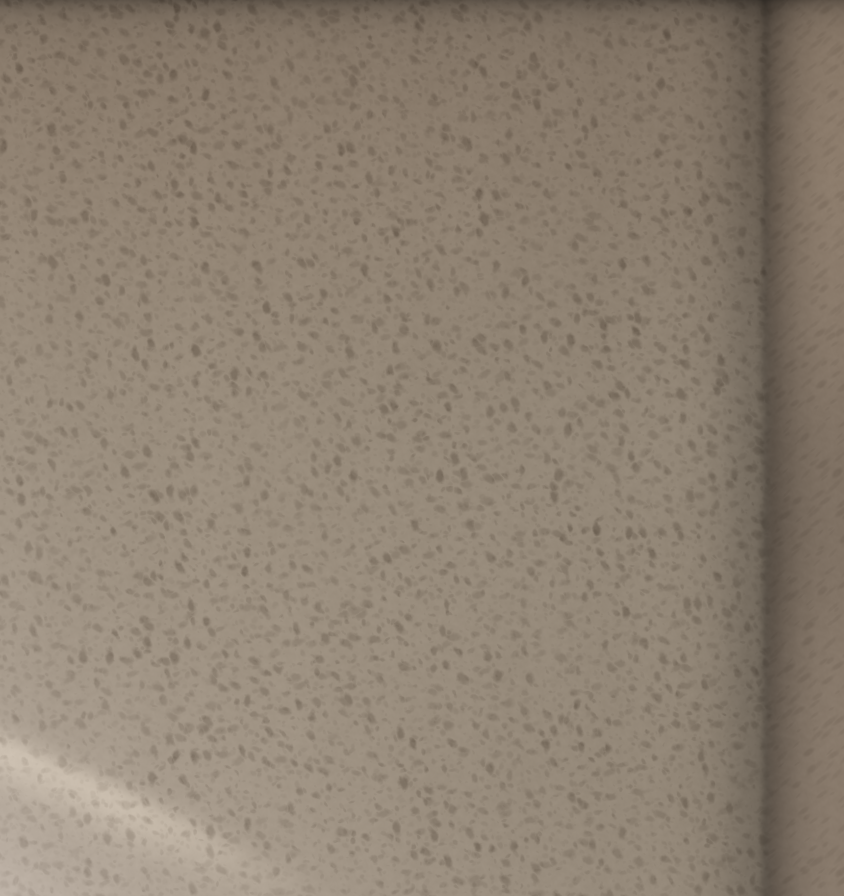
Give the GLSL for this texture, as a Shadertoy shader.

```glsl
// Speckled plaster wall meeting a side wall in a shaded corner, with a low beam of light.

const float CORNER_X = 0.907;

vec2 hash22(vec2 p) {
    vec3 q = fract(p.xyx * vec3(0.1031, 0.1030, 0.0973));
    q += dot(q, q.yzx + 33.33);
    return fract((q.xx + q.yz) * q.zy);
}

mat2 rotation(float angle) {
    float c = cos(angle), s = sin(angle);
    return mat2(c, s, -s, c);
}

// Gaussian falloff around zero.
float bell(float x, float width) {
    return exp(-x * x / (width * width));
}

// Layered sines: slow, uneven drift in about -1..1.
float drift(vec2 p) {
    float sum = 0.0, gain = 0.5;
    for (int i = 0; i < 4; i++) {
        sum += gain * sin(p.x + 1.7 * sin(p.y)) * cos(p.y + 1.3 * sin(p.x * 0.7));
        p = rotation(0.9) * p * 1.8 + 2.3;
        gain *= 0.6;
    }
    return sum;
}

// Cellular flecks: one soft, randomly turned ellipse in each cell.
float flecks(vec2 p, float stretch, float seed) {
    vec2 cell = floor(p), local = fract(p);
    float cover = 0.0;
    for (int y = -1; y <= 1; y++) {
        for (int x = -1; x <= 1; x++) {
            vec2 offset = vec2(x, y);
            vec2 place = hash22(cell + offset + seed);
            vec2 trait = hash22(cell + offset + seed + 57.0);
            vec2 d = rotation((trait.x - 0.5) * 2.2 + 0.5) * (offset + place - local);
            d *= vec2(1.0 / stretch, stretch);
            float radius = mix(0.18, 0.52, trait.y);
            float fleck = 1.0 - smoothstep(radius * 0.3, radius, length(d));
            cover = max(cover, fleck * mix(0.3, 1.0, trait.x * trait.y + 0.2));
        }
    }
    return cover;
}

// Broad light on the front wall.
vec3 frontWall(vec2 uv) {
    vec3 color = mix(vec3(0.60, 0.55, 0.485), vec3(0.555, 0.495, 0.43), smoothstep(0.45, 1.0, uv.y));
    color *= 1.0 - 0.05 * smoothstep(0.2, 0.85, uv.x);
    float glow = exp(-uv.x * 2.9 - uv.y * 3.6);
    color += vec3(0.15, 0.155, 0.175) * glow;
    return color;
}

// Pale band that falls to the right from the left side.
float beam(vec2 uv) {
    float d = uv.y - (0.165 - 0.40 * uv.x - 0.12 * uv.x * uv.x);
    float width = d > 0.0 ? 0.020 : 0.040;
    return bell(d, width) * (1.0 - smoothstep(0.12, 0.42, uv.x));
}

// Side wall, darkest around its middle.
vec3 sideWall(vec2 uv) {
    vec3 color = mix(vec3(0.53, 0.475, 0.42), vec3(0.55, 0.485, 0.42), uv.y);
    color *= 1.0 - 0.10 * bell(uv.y - 0.45, 0.20);
    return color * (0.92 + 0.10 * smoothstep(CORNER_X, 1.0, uv.x));
}

// Contact shade where the two walls meet.
float cornerShade(vec2 uv) {
    float d = uv.x - CORNER_X;
    float wide = bell(d, d < 0.0 ? 0.055 : 0.030);
    float crease = bell(d, 0.007);
    return 0.21 * wide + 0.10 * crease;
}

float topShade(vec2 uv) {
    float depth = 1.0 - uv.y;
    return 0.24 * exp(-depth * 75.0) + 0.10 * exp(-depth * 15.0);
}

void mainImage(out vec4 fragColor, in vec2 fragCoord) {
    vec2 uv = fragCoord / iResolution.xy;
    vec2 p = fragCoord / iResolution.y;

    // Rough plaster makes the join slightly uneven.
    float wobble = 0.003 * drift(p * 75.0);
    float side = smoothstep(-0.008, 0.012, uv.x - CORNER_X + wobble);

    // Flecks are bent a little so that their outlines look torn.
    vec2 bent = p + 0.0022 * vec2(drift(p * 130.0), drift(p.yx * 130.0 + 9.0));
    float coarse = flecks(bent * 62.0, 1.25, 3.0);
    float fine = flecks(bent * 105.0, 1.15, 91.0);
    float patches = 0.85 + 0.35 * drift(p * 14.0);
    float frontFlecks = (0.75 * coarse + 0.30 * fine) * patches;

    // The side wall is seen at a slant: faint, long streaks.
    vec2 slanted = rotation(-0.75) * p * vec2(38.0, 105.0);
    float sideFlecks = 0.32 * flecks(slanted, 1.2, 17.0);

    vec3 color = mix(frontWall(uv), sideWall(uv), side);
    color += vec3(0.115, 0.115, 0.11) * beam(uv) * (1.0 - side);

    float lit = exp(-uv.x * 4.0 - uv.y * 5.0);
    float speck = mix(frontFlecks * (1.0 - 0.55 * lit), sideFlecks, side);
    color *= 1.0 - vec3(0.235, 0.255, 0.275) * speck;

    color *= 1.0 - cornerShade(uv + vec2(wobble, 0.0)) - topShade(uv);
    color += 0.010 * drift(p * 5.0) + 0.012 * drift(p * 210.0);
    fragColor = vec4(clamp(color, 0.0, 1.0), 1.0);
}
```
